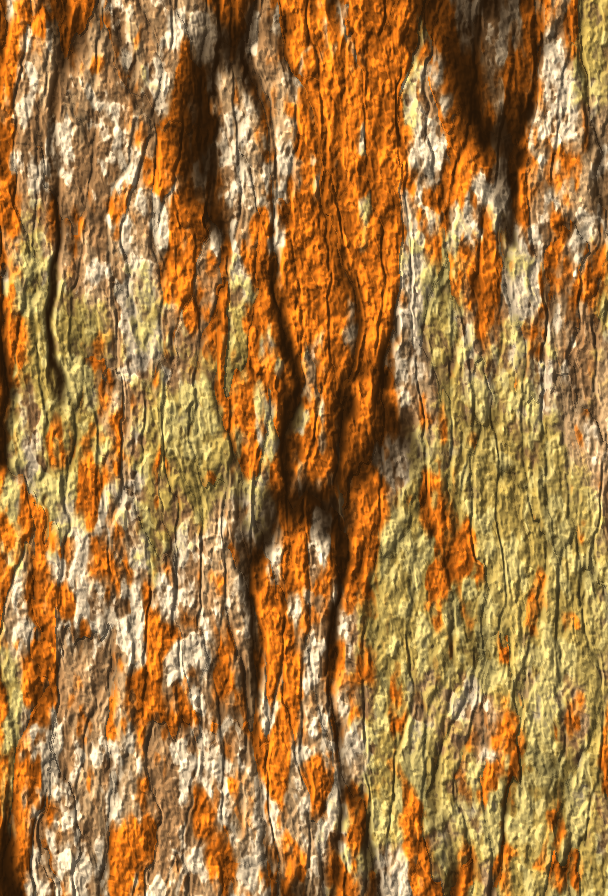
A WebGL 1 fragment shader for this texture:

```glsl
precision highp float;
uniform vec2 u_resolution;

#define PLATE_SCALE vec2(13.0, 2.2)
#define STRIP_SCALE vec2(31.0, 5.0)
#define FIBRE_SCALE vec2(50.0, 10.0)
#define GRAIN_SCALE vec2(85.0, 55.0)
#define CRACK_WIDTH 0.17
#define LICHEN_BIAS 0.0
#define RELIEF 3.4
#define LIGHT_STEP vec2(-0.0022, 0.0022)

const vec3 CREVICE = vec3(0.13, 0.075, 0.025);
const vec3 RUST = vec3(0.67, 0.35, 0.09);
const vec3 ORANGE = vec3(0.92, 0.48, 0.12);
const vec3 GREY_BROWN = vec3(0.63, 0.46, 0.29);
const vec3 TAN = vec3(0.77, 0.61, 0.42);
const vec3 PALE = vec3(0.90, 0.79, 0.63);
const vec3 MOSS = vec3(0.68, 0.60, 0.27);

struct Bark {
  float height, crack, split, plateTone, stripTone, fibre, grain;
};

vec2 hash2(vec2 c) {
  vec3 q = fract(c.xyx * vec3(0.1031, 0.1030, 0.0973));
  q += dot(q, q.yzx + 33.33);
  return fract((q.xx + q.yz) * q.zy);
}

// Hard cells: nearest distance, gap to the border, random tone
vec3 cells(vec2 p) {
  vec2 base = floor(p);
  float first = 9.0, second = 9.0, tone = 0.0;
  for (int j = -1; j <= 1; j++) {
    for (int i = -1; i <= 1; i++) {
      vec2 c = base + vec2(float(i), float(j));
      float d = length(c + hash2(c) - p);
      if (d < first) {
        second = first;
        first = d;
        tone = hash2(c + 57.0).x;
      } else {
        second = min(second, d);
      }
    }
  }
  return vec3(first, second - first, tone);
}

// Soft cells: random tones blended by distance
float softCells(vec2 p) {
  vec2 base = floor(p);
  float sum = 0.0, total = 0.0;
  for (int j = -1; j <= 1; j++) {
    for (int i = -1; i <= 1; i++) {
      vec2 c = base + vec2(float(i), float(j));
      vec2 away = c + hash2(c) - p;
      float weight = exp(-7.0 * dot(away, away));
      sum += weight * hash2(c + 31.0).y;
      total += weight;
    }
  }
  return sum / total;
}

float layered(vec2 p) {
  return 0.5 * softCells(p) + 0.3 * softCells(p * 2.03 + 17.0)
       + 0.2 * softCells(p * 4.11 + 41.0);
}

// Swaying, ragged growth lines
vec2 warp(vec2 p) {
  float sway = 0.010 * sin(p.y * 9.0 + p.x * 14.0)
             + 0.005 * sin(p.y * 23.0 - p.x * 31.0 + 1.7);
  float ragged = 0.022 * (layered(p * vec2(36.0, 15.0)) - 0.5);
  float slip = 0.09 * (layered(p * vec2(30.0, 9.0) + 7.0) - 0.5);
  return p + vec2(sway + ragged, slip);
}

Bark barkAt(vec2 p) {
  Bark b;
  vec2 w = warp(p);
  vec3 plate = cells(w * PLATE_SCALE + 5.0);
  vec3 strip = cells(w * STRIP_SCALE + 11.0);
  float depth = smoothstep(0.15, 0.7, softCells(p * vec2(10.0, 4.0) + 3.0));
  b.crack = 1.0 - depth * (1.0 - smoothstep(0.01, CRACK_WIDTH * (0.5 + depth), plate.y));
  b.split = smoothstep(0.0, 0.22, strip.y);
  b.plateTone = plate.z;
  b.stripTone = strip.z;
  b.fibre = layered(w * FIBRE_SCALE);
  b.grain = layered(p * GRAIN_SCALE);
  b.height = 0.5 * b.crack + 0.25 * plate.z + 0.18 * b.split + 0.2 * strip.z
           + 0.5 * b.fibre + 0.5 * b.grain;
  return b;
}

void main() {
  vec2 p = gl_FragCoord.xy / u_resolution.y;
  Bark b = barkAt(p);

  // Weathered wood with pale flakes and moss
  float flakes = layered(p * vec2(38.0, 17.0) + 9.0);
  float mossy = layered(p * vec2(8.0, 3.0) + 21.0);
  vec3 wood = mix(GREY_BROWN, TAN, smoothstep(0.35, 0.65, b.fibre));
  wood = mix(wood, PALE, smoothstep(0.5, 0.66, flakes + 0.4 * (b.grain - 0.5)));
  wood = mix(wood, MOSS, 0.65 * smoothstep(0.54, 0.68, mossy + 0.3 * (b.grain - 0.5)));

  // Orange lichen in long broken bands
  float bands = layered(p * vec2(9.0, 2.2) + 3.0);
  float cover = LICHEN_BIAS + 1.2 * (bands - 0.5) + 0.35 * (b.plateTone - 0.5)
              + 0.3 * (b.stripTone - 0.5) - 0.9 * (flakes - 0.5) - 0.3 * (p.x - 0.34);
  vec3 lichen = mix(RUST, ORANGE, smoothstep(0.33, 0.63, 0.5 * (b.fibre + b.grain)));
  vec3 color = mix(wood, lichen, smoothstep(-0.11, 0.11, cover));

  // Side light, grain and dark crevices
  float slope = b.height - barkAt(p + LIGHT_STEP).height;
  color *= 1.0 + clamp(RELIEF * slope, -0.45, 0.3);
  color *= mix(0.7, 1.0, b.split) * (0.72 + 0.56 * b.grain);
  color = mix(CREVICE, color, mix(0.08, 1.0, b.crack));
  gl_FragColor = vec4(clamp(color, 0.0, 1.0), 1.0);
}
```
